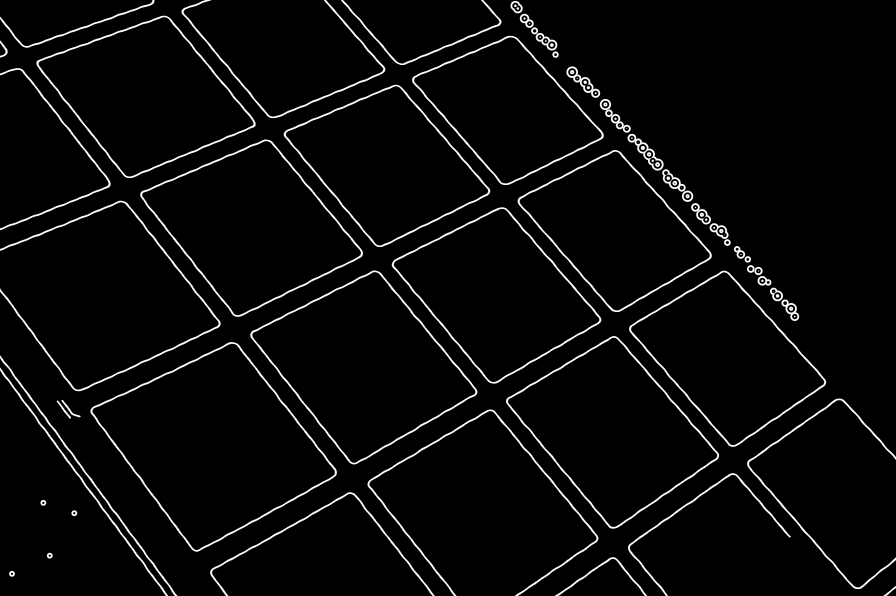
This pattern is drawn by a WebGL 1 fragment shader. Its source:

```glsl
precision highp float;
// White outlines on black: four columns of rounded blocks on a tilted plane,
// a double kerb at lower left and a ragged chain of beads at upper right.
// The plane is a projective grid; distances are rescaled to canvas heights.

uniform vec2 u_resolution;

const float ASPECT = 1.5;
const float HALF_LINE = 0.0015;
const float COLUMNS = 4.0;

float hash(float n) {
  return fract(sin(n * 12.9898) * 4375.85);
}

float segment(vec2 p, vec2 a, vec2 b) {
  vec2 ab = b - a;
  return length(p - a - ab * clamp(dot(p - a, ab) / dot(ab, ab), 0.0, 1.0));
}

float ring(vec2 p, vec2 center, float radius) {
  return abs(length(p - center) - radius);
}

float roundedBox(vec2 q, float radius) {
  q += radius;
  return length(max(q, 0.0)) + min(max(q.x, q.y), 0.0) - radius;
}

// Canvas point to grid coordinates: x counts columns, y counts rows
vec2 toGrid(vec2 p) {
  vec3 column = vec3(0.26946, 0.14926, 0.06064);
  vec3 row = vec3(0.17176, -0.24792, -0.03026);
  vec3 origin = vec3(-0.20489, 0.77249, 0.96963);
  vec3 h = vec3(p, 1.0);
  vec2 g = vec2(dot(cross(row, origin), h), dot(cross(origin, column), h))
         / dot(cross(column, row), h);
  // slight lens bend toward the first column
  float bend = max(1.0 - g.x, 0.0);
  return g + bend * bend * vec2(-0.016, 0.020);
}

// Distance to the nearest block outline
float blocks(vec2 p) {
  const float STEP = 0.002;
  const float MARGIN = 0.06;
  vec2 g = toGrid(p);
  vec2 dx = (toGrid(p + vec2(STEP, 0.0)) - g) / STEP;
  vec2 dy = (toGrid(p + vec2(0.0, STEP)) - g) / STEP;
  vec2 scale = vec2(length(vec2(dx.x, dy.x)), length(vec2(dx.y, dy.y)));

  vec2 id = floor(g + MARGIN);
  vec2 f = g - id;
  if (id.x < 0.0 || id.x >= COLUMNS) return 1.0;
  // one block has an unfinished far side
  bool unfinished = id.x == 2.0 && id.y == 4.0;
  if (unfinished && f.x > 0.5 && f.y > 0.45) return 1.0;

  vec2 halfSize = 0.5 * vec2(0.885 - 0.007 * id.x, 0.872);
  vec2 q = (abs(f - halfSize) - halfSize) / scale - 0.0025;
  return abs(roundedBox(q, 0.009));
}

// Outline of a broken row of merged beads, from jittered cells along a line
float beadChain(vec2 p, vec2 a, vec2 b) {
  const float PITCH = 0.0135;
  float span = length(b - a);
  vec2 dir = (b - a) / span;
  vec2 q = vec2(dot(p - a, dir), dot(p - a, vec2(-dir.y, dir.x))) / PITCH;
  float d = 100.0;
  for (int i = -2; i <= 2; i++) {
    float id = floor(q.x) + float(i);
    float t = (id + 0.5) * PITCH / span;
    float gap = min(abs(t - 0.19), min(abs(t - 0.315), abs(t - 0.628)));
    if (t < 0.0 || t > 1.0 || gap < 0.011) continue;
    vec2 jitter = vec2(hash(id + 3.1), hash(id + 71.7)) - 0.5;
    float radius = 0.28 + 0.36 * hash(id + 37.3);
    d = min(d, length(q - vec2(id + 0.5, 0.0) - 0.6 * jitter) - radius);
  }
  // a second contour leaves small rings inside the larger beads
  return min(abs(d), abs(d + 0.45)) * PITCH;
}

// Two parallel lines and a small bent mark beside them
float kerb(vec2 p) {
  float across = dot(p - vec2(0.0, 0.402), vec2(0.8057, 0.5924));
  float d = abs(abs(across + 0.00625) - 0.00625);
  vec2 elbow = vec2(0.121, 0.305);
  d = min(d, segment(p, vec2(0.097, 0.326), vec2(0.117, 0.299)));
  d = min(d, segment(p, vec2(0.105, 0.328), elbow));
  return min(d, segment(p, elbow, vec2(0.133, 0.301)));
}

// Four specks spread around a center by an uneven spiral
float specks(vec2 p, vec2 center) {
  float d = 1.0;
  for (int i = 0; i < 4; i++) {
    float n = float(i);
    float c = cos(2.0944 * n);
    float s = sin(2.0944 * n);
    float angle = 1.6 - 1.29 * n + 0.38 * s;
    float radius = 0.041 + 0.0098 * n + 0.0137 * c + 0.0215 * s;
    d = min(d, ring(p, center + radius * vec2(cos(angle), sin(angle)), 0.0033));
  }
  return d;
}

void main() {
  vec2 p = gl_FragCoord.xy / u_resolution * vec2(ASPECT, 1.0);
  float pixel = 1.0 / u_resolution.y;
  // faint unevenness of the drawn lines
  vec2 wobble = 0.0003 * (sin(p.yx * 310.0) + sin(p.yx * 173.0 + 1.7));
  float d = min(blocks(p + wobble), kerb(p + wobble));
  d = min(d, beadChain(p, vec2(0.8535, 0.996), vec2(1.334, 0.469)));
  d = min(d, specks(p, vec2(0.0742, 0.1016)));
  float ink = clamp(0.5 + (HALF_LINE - d) / pixel, 0.0, 1.0);
  gl_FragColor = vec4(vec3(ink), 1.0);
}
```
